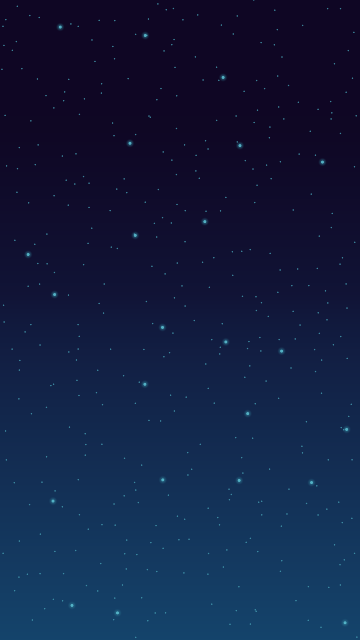
Write a WebGL 2 fragment shader that draws this background.

```glsl
#version 300 es
precision highp float;
// Night sky: a vertical gradient from violet black down to deep blue,
// with jittered grids of tiny teal stars and a sparse grid of larger,
// softly glowing ones.

uniform vec2 u_resolution;
out vec4 fragColor;

vec2 hash2(vec2 p) {
    vec2 q = vec2(dot(p, vec2(127.1, 311.7)), dot(p, vec2(269.5, 183.3)));
    return fract(sin(q) * 43758.5453);
}

vec3 skyColor(float depth) {
    vec3 night = vec3(0.058, 0.025, 0.140);
    vec3 indigo = vec3(0.067, 0.090, 0.230);
    vec3 blue = vec3(0.080, 0.265, 0.420);
    vec3 upper = mix(night, indigo, smoothstep(0.15, 0.62, depth) * 0.6
                                  + clamp((depth - 0.2) / 0.3, 0.0, 1.0) * 0.4);
    return mix(upper, blue, clamp((depth - 0.46) / 0.54, 0.0, 1.0));
}

// Distance to the star of this grid cell, in canvas widths; far if empty.
float starDistance(vec2 p, float cells, float density, float seed) {
    vec2 cell = floor(p * cells);
    vec2 center = 0.12 + 0.76 * hash2(cell + seed);
    float present = step(hash2(cell + seed + 57.3).x, density);
    return mix(1.0, length(fract(p * cells) - center) / cells, present);
}

void main() {
    vec2 p = gl_FragCoord.xy / u_resolution.x;
    float pixel = 1.0 / u_resolution.x;
    vec3 color = skyColor(1.0 - gl_FragCoord.y / u_resolution.y);

    // Tiny stars: two overlapping layers break up the grid
    for (int i = 0; i < 2; i++) {
        float layer = float(i);
        float d = starDistance(p + layer * 0.037, 15.0, 0.5, 11.0 + 31.0 * layer);
        float dot_ = 1.0 - smoothstep(0.0020 - 0.5 * pixel, 0.0020 + 0.5 * pixel, d);
        color = mix(color, vec3(0.27, 0.62, 0.70), 0.8 * dot_);
    }

    // Large stars: a bright core inside a faint halo
    float d = starDistance(p, 4.0, 0.7, 5.0);
    float halo = 1.0 - smoothstep(0.002, 0.013, d);
    float core = 1.0 - smoothstep(0.0040 - 0.5 * pixel, 0.0040 + 0.5 * pixel, d);
    color = mix(color, vec3(0.18, 0.50, 0.60), 0.6 * halo);
    color = mix(color, vec3(0.36, 0.75, 0.82), 0.85 * core);

    fragColor = vec4(color, 1.0);
}
```
